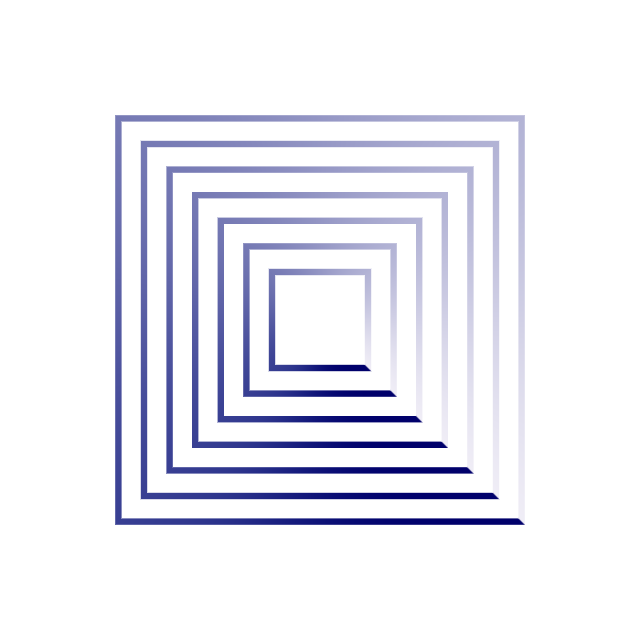
A three.js fragment shader for this background:

```glsl
// Seven concentric square outlines on white, from a repeated box distance.
// One angular sweep tints them all, running clockwise from navy to near white,
// with its seam on the diagonal to the lower right corner.
varying vec2 vUv;

const float TAU = 6.2831853;

// Colour of the sweep after a given fraction of a turn
vec3 sweepColor(float turn) {
  vec3 navy = vec3(0.0, 0.0, 0.42);
  vec3 ramp = mix(vec3(-0.02, 0.02, 0.445), vec3(0.94, 0.93, 0.965), turn);
  return mix(navy, max(ramp, 0.0), smoothstep(0.02, 0.22, turn));
}

// Signed distance to the nearest outline; radius is the distance in max norm
float outlineDistance(float radius) {
  float spacing = 0.04;
  float ring = clamp(floor(radius / spacing + 0.625), 2.0, 8.0);
  return abs(radius - ring * spacing + 0.005) - 0.005;
}

void main() {
  vec2 p = vUv - 0.5;
  float pixel = max(fwidth(vUv.x), 0.0001);

  // Angular gradient, starting at the lower right diagonal
  float turn = fract(-atan(p.y, p.x) / TAU - 0.125);
  vec3 ink = sweepColor(turn);

  // Smooth the seam between the two ends of the sweep
  float seam = (p.x + p.y) * 0.7071;
  if (p.x > 0.0 && p.y < 0.0 && abs(seam) < pixel) {
    ink = mix(sweepColor(0.0), sweepColor(1.0), smoothstep(-pixel, pixel, seam));
  }

  // Outlines over the white ground
  float d = outlineDistance(max(abs(p.x), abs(p.y)));
  float coverage = clamp(0.5 - d / pixel, 0.0, 1.0);
  gl_FragColor = vec4(mix(vec3(1.0), ink, coverage), 1.0);
}
```
